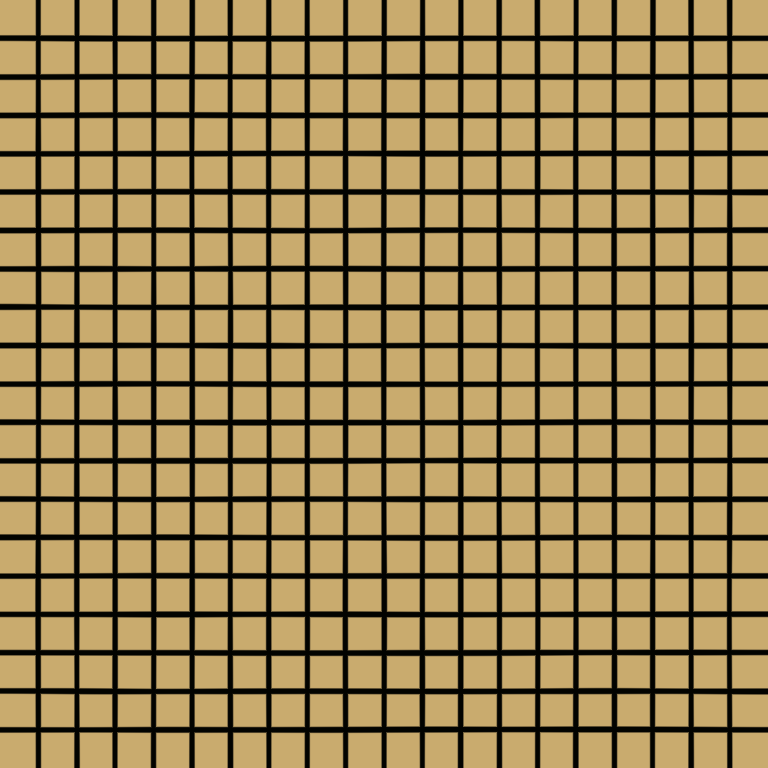
This pattern is drawn by a Shadertoy shader. Its source:

```glsl
// Tan sheet ruled into 20 by 20 square cells by slightly uneven black lines.
// Each point finds its nearest upright and level line; value noise bends
// the line and varies its width a little, and a soft edge blends the ink.

float hash(vec2 p) {
    vec3 q = fract(vec3(p.xyx) * 0.1031);
    q += dot(q, q.yzx + 33.33);
    return fract((q.x + q.y) * q.z);
}

// Smooth noise from -1 to 1 along a line, different for each seed
float lineNoise(float along, float seed) {
    float cell = floor(along);
    float t = smoothstep(0.0, 1.0, fract(along));
    return mix(hash(vec2(cell, seed)), hash(vec2(cell + 1.0, seed)), t) * 2.0 - 1.0;
}

// Ink coverage of the 19 inner lines set across one axis
float ruledLines(float across, float along, float width, float seed, float pixel) {
    float index = clamp(round(across * 20.0), 1.0, 19.0);
    float id = index + seed;
    float center = index / 20.0 + 0.0004 * lineNoise(along * 5.0, id);
    float halfWidth = 0.5 * width + 0.00025 * lineNoise(along * 9.0, id + 50.0);
    float soft = max(0.0013, 0.6 * pixel);
    return 1.0 - smoothstep(-soft, soft, abs(across - center) - halfWidth);
}

void mainImage(out vec4 fragColor, in vec2 fragCoord) {
    vec2 uv = fragCoord / iResolution.xy;
    vec2 pixel = 1.0 / iResolution.xy;

    // Level lines are a touch heavier than upright ones
    float upright = ruledLines(uv.x, uv.y, 0.0068, 10.0, pixel.x);
    float level = ruledLines(uv.y, uv.x, 0.0074, 120.0, pixel.y);
    float ink = max(upright, level);

    vec3 color = mix(vec3(0.79, 0.67, 0.43), vec3(0.008, 0.01, 0.0), ink);
    fragColor = vec4(color, 1.0);
}
```
